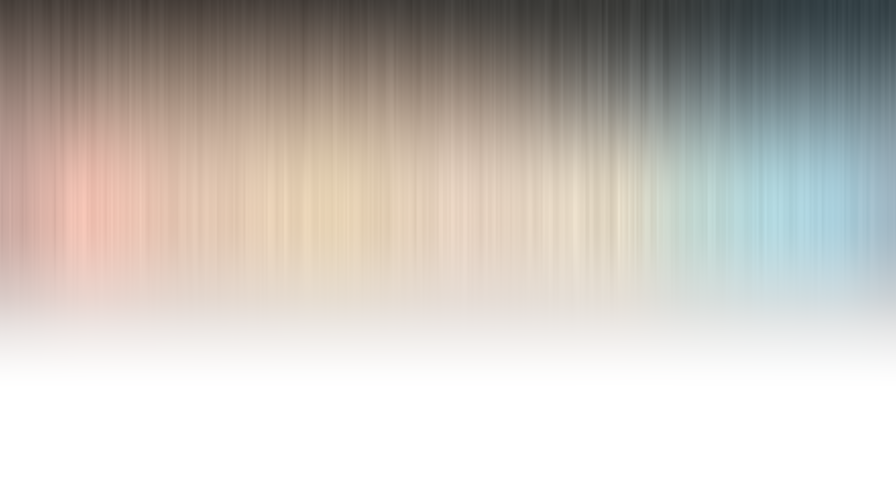
Reproduce this background procedurally as a WebGL 2 fragment shader.

```glsl
#version 300 es
precision highp float;
// Brushed pastel backdrop: a horizontal run of warm to cool colours, dark at the
// top and dissolving through pale grey into white at the bottom.
// Stretched value noise lays fine vertical streaks over the coloured part.

#define PEAK_DEPTH 0.43      // depth from the top where colour is brightest
#define STREAK_FREQ 110.0    // widest streaks across the canvas
#define STREAK_GAIN 0.085    // brightness of streaks
#define STREAK_SHIFT 0.016   // sideways smear of the colours
#define HAZE vec3(0.900, 0.886, 0.880)
#define WHITE vec3(1.0)

uniform vec2 u_resolution;
out vec4 fragColor;

const int STOP_COUNT = 10;
// Each stop: position across, then colour.
const vec4 STOPS[STOP_COUNT] = vec4[](
  vec4(0.00, 0.77, 0.64, 0.61),
  vec4(0.10, 0.94, 0.75, 0.69),
  vec4(0.22, 0.88, 0.77, 0.69),
  vec4(0.37, 0.91, 0.83, 0.71),
  vec4(0.52, 0.90, 0.82, 0.75),
  vec4(0.69, 0.89, 0.85, 0.77),
  vec4(0.78, 0.75, 0.84, 0.82),
  vec4(0.86, 0.69, 0.84, 0.87),
  vec4(0.93, 0.67, 0.82, 0.87),
  vec4(1.00, 0.62, 0.71, 0.76));

float hash(vec2 p) {
  vec3 q = fract(p.xyx * 0.1031);
  q += dot(q, q.yzx + 33.33);
  return fract((q.x + q.y) * q.z);
}

float valueNoise(vec2 p) {
  vec2 cell = floor(p), f = fract(p);
  f = f * f * (3.0 - 2.0 * f);
  return mix(mix(hash(cell), hash(cell + vec2(1, 0)), f.x),
             mix(hash(cell + vec2(0, 1)), hash(cell + vec2(1, 1)), f.x), f.y);
}

// Signed streak strength: noise squeezed across and stretched down.
float streaks(vec2 p) {
  float sum = 0.0, gain = 0.32, freq = STREAK_FREQ;
  for (int i = 0; i < 3; i++) {
    sum += gain * (valueNoise(vec2(p.x * freq, p.y * 3.5 + float(i) * 17.0)) - 0.5);
    freq *= 2.0;
    gain *= 1.15;
  }
  return sum;
}

vec3 spectrum(float x) {
  vec3 colour = STOPS[0].yzw;
  for (int i = 1; i < STOP_COUNT; i++) {
    float t = clamp((x - STOPS[i - 1].x) / (STOPS[i].x - STOPS[i - 1].x), 0.0, 1.0);
    colour = mix(colour, STOPS[i].yzw, mix(t, smoothstep(0.0, 1.0, t), 0.4));
  }
  return colour;
}

vec3 mutedTone(float x) {
  vec3 warm = mix(vec3(0.80, 0.68, 0.63), vec3(0.89, 0.77, 0.68), smoothstep(0.0, 0.2, x));
  return mix(warm, vec3(0.67, 0.76, 0.79), smoothstep(0.5, 0.85, x));
}

vec3 topShade(float x) {
  vec3 shade = mix(vec3(0.28, 0.25, 0.23), vec3(0.23, 0.23, 0.22), smoothstep(0.2, 0.7, x));
  return mix(shade, vec3(0.20, 0.25, 0.27), smoothstep(0.65, 0.95, x));
}

void main() {
  vec2 uv = gl_FragCoord.xy / u_resolution;
  float depth = 1.0 - uv.y;
  float streak = streaks(uv);
  float x = clamp(uv.x + streak * STREAK_SHIFT, 0.0, 1.0);

  // Dark top rising to full colour, more slowly on the cool side
  float rise = sin(1.5708 * min(depth / PEAK_DEPTH, 1.0));
  float slowness = mix(1.1, 1.55, smoothstep(0.35, 0.75, x));
  vec3 bright = mix(mutedTone(x), spectrum(x), smoothstep(0.08, 0.38, depth));
  vec3 colour = mix(topShade(x), bright, pow(rise, slowness));

  // Streaks, strongest where warm meets cool
  float contrast = 1.0 + 0.5 * exp(-pow((uv.x - 0.70) / 0.07, 2.0));
  colour += streak * STREAK_GAIN * contrast * (1.0 - smoothstep(0.45, 0.72, depth));

  // Pale haze, then plain white
  colour = mix(colour, HAZE, 0.85 * smoothstep(0.42, 0.68, depth));
  colour = mix(colour, WHITE, smoothstep(0.58, 0.78, depth));
  fragColor = vec4(clamp(colour, 0.0, 1.0), 1.0);
}
```
